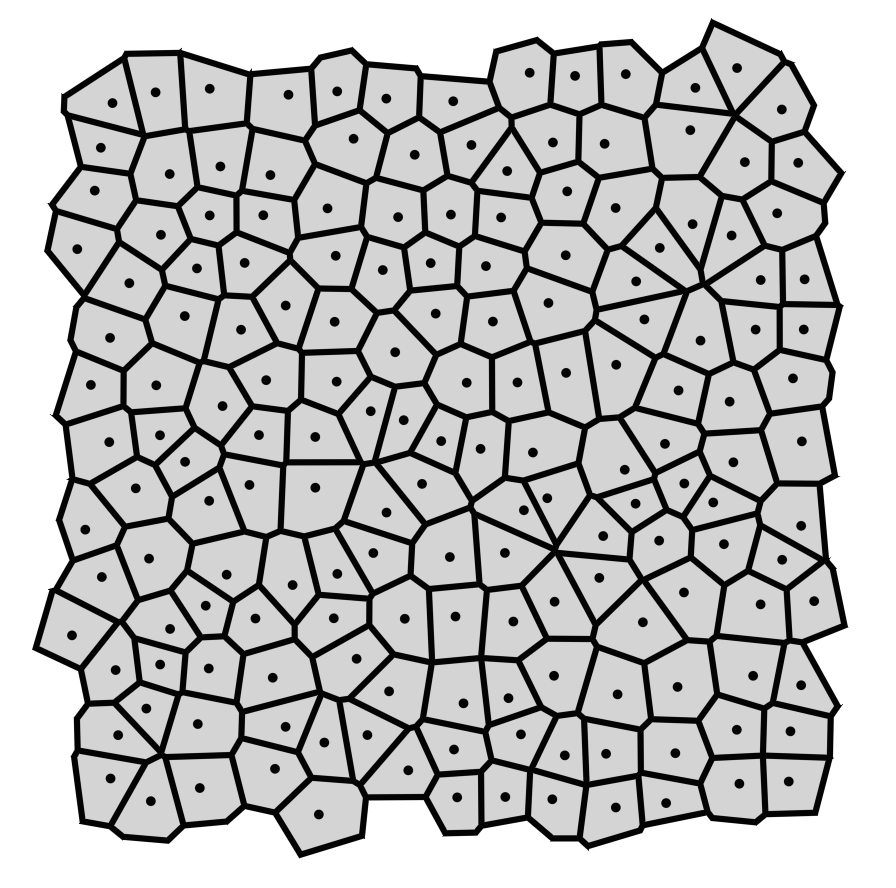
Write a Shadertoy shader that draws this pattern.

```glsl
const vec3 INK = vec3(0.01);
const vec3 CELL_GREY = vec3(0.83);
const vec3 PAPER = vec3(1.0);
const float CELLS = 13.0;   // filled cells along each side

vec2 hash2(vec2 p) {
    vec3 q = fract((p.xyx + 17.0) * vec3(0.1031, 0.1030, 0.0973));
    q += dot(q, q.yzx + 33.33);
    return fract((q.xx + q.yz) * q.zy);
}

// Random seed of a grid cell, pushed away from neighbours that are too close
vec2 seedPoint(vec2 id) {
    vec2 start = id + hash2(id);
    vec2 push = vec2(0.0);
    for (int y = -1; y <= 1; y++)
    for (int x = -1; x <= 1; x++) {
        if (x == 0 && y == 0) continue;
        vec2 neighbour = id + vec2(x, y);
        vec2 away = start - neighbour - hash2(neighbour);
        float gap = max(length(away), 0.001);
        push += away / gap * 0.5 * max(0.87 - gap, 0.0);
    }
    return start + push;
}

bool isFilled(vec2 id) {
    return all(greaterThanEqual(id, vec2(0.0))) && all(lessThan(id, vec2(CELLS)));
}

void mainImage(out vec4 fragColor, in vec2 fragCoord) {
    float scale = 15.36 / iResolution.x;
    vec2 p = (fragCoord - 0.5 * iResolution.xy) * scale + 0.5 * CELLS;
    vec2 base = floor(p) - 2.0;

    // Nearest seed, relative to the current point
    vec2 seeds[25];
    int nearest = 0;
    float seedDist = 1e3;
    for (int i = 0; i < 25; i++) {
        seeds[i] = seedPoint(base + vec2(i % 5, i / 5)) - p;
        float d = length(seeds[i]);
        if (d < seedDist) {
            seedDist = d;
            nearest = i;
        }
    }
    vec2 own = seeds[nearest];
    bool filled = isFilled(base + vec2(nearest % 5, nearest / 5));

    // Distance to the closest border that touches a filled cell
    float borderDist = 1e3;
    for (int i = 0; i < 25; i++) {
        if (i == nearest) continue;
        if (filled || isFilled(base + vec2(i % 5, i / 5))) {
            vec2 across = normalize(seeds[i] - own);
            borderDist = min(borderDist, dot(0.5 * (own + seeds[i]), across));
        }
    }

    // Outlines and seed dots
    float shape = borderDist - 0.053;
    if (filled) shape = min(shape, seedDist - 0.083);
    float ink = 1.0 - smoothstep(-0.7 * scale, 0.7 * scale, shape);
    fragColor = vec4(mix(filled ? CELL_GREY : PAPER, INK, ink), 1.0);
}
```
